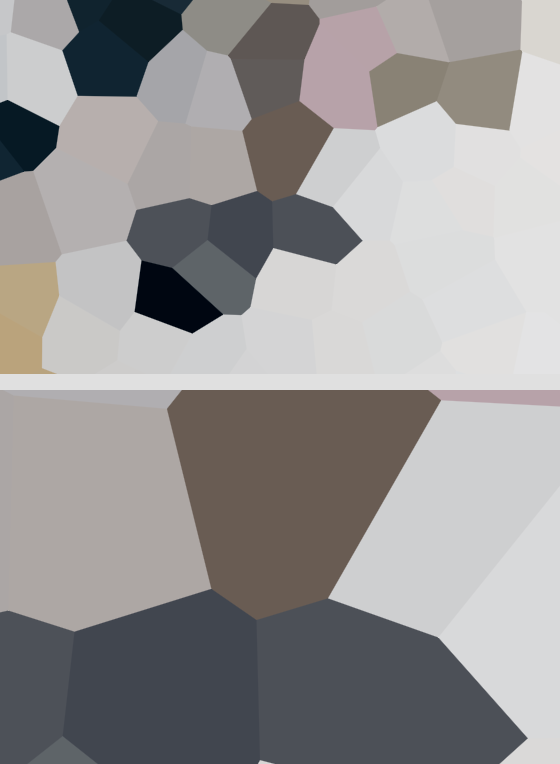
Top, the full canvas; bottom, a detail of the centre.
A Shadertoy shader for this background:

```glsl
// Flat Voronoi shards over a broad colour map: pale to the lower right, warm
// greys above, dark slate and navy clusters toward the centre and left.
// A jittered grid sets the sites; each shard takes one colour from its site.

const float CELLS_PER_HEIGHT = 5.8;

float hash(vec2 p) {
    return fract(sin(dot(p, vec2(127.1, 311.7))) * 43758.545);
}

vec2 sitePosition(vec2 cell) {
    vec2 jitter = vec2(hash(cell), hash(cell + 17.3));
    return cell + mix(vec2(0.04), vec2(0.96), jitter);
}

// Replaces the colour of sites that lie inside an elliptical zone.
vec3 paintZone(vec3 base, vec3 tint, vec2 site, vec2 centre, vec2 radius) {
    return mix(base, tint, step(length((site - centre) / radius), 1.0));
}

vec3 shardColor(vec2 cell, float aspect) {
    // Sites beyond the border borrow the colour zone at the border.
    vec2 site = clamp(sitePosition(cell) / CELLS_PER_HEIGHT, vec2(0.0), vec2(aspect, 1.0));
    site.x *= 1.5 / aspect;
    float tone = hash(cell + 41.7);
    float warmth = hash(cell + 73.1) - 0.5;

    // Ground: mid grey rising to near white at the lower right
    float pale = smoothstep(-0.17, -0.04, 0.5 * site.x - site.y);
    vec3 midGrey = mix(vec3(0.62, 0.61, 0.61), vec3(0.72, 0.70, 0.70), tone);
    vec3 paleGrey = mix(vec3(0.77), vec3(0.89), clamp(site.x / 1.45, 0.0, 1.0));
    vec3 color = mix(midGrey, paleGrey, pale);

    // Light corners
    color = paintZone(color, vec3(0.77, 0.79, 0.81), site, vec2(0.03, 0.88), vec2(0.14, 0.18));
    color = paintZone(color, vec3(0.85, 0.84, 0.82), site, vec2(1.45, 0.92), vec2(0.17, 0.18));

    // Olive, rose and brown shards along the top
    vec3 olive = mix(vec3(0.47, 0.45, 0.41), vec3(0.56, 0.54, 0.50), tone);
    vec3 brown = mix(vec3(0.32, 0.29, 0.29), vec3(0.41, 0.37, 0.34), tone);
    color = paintZone(color, olive, site, vec2(0.62, 0.96), vec2(0.14, 0.14));
    color = paintZone(color, olive, site, vec2(1.16, 0.75), vec2(0.24, 0.13));
    color = paintZone(color, vec3(0.70, 0.62, 0.65), site, vec2(0.96, 0.87), vec2(0.08, 0.12));
    color = paintZone(color, brown, site, vec2(0.80, 0.78), vec2(0.11, 0.25));

    // Slate cluster in the centre
    vec3 slate = mix(vec3(0.26, 0.28, 0.32), vec3(0.39, 0.41, 0.42), tone);
    color = paintZone(color, slate, site, vec2(0.74, 0.39), vec2(0.26, 0.14));

    // Navy shards, one nearly black, and a tan corner
    vec3 navy = mix(vec3(0.05, 0.11, 0.14), vec3(0.08, 0.16, 0.21), tone);
    color = paintZone(color, navy, site, vec2(0.34, 0.93), vec2(0.17, 0.13));
    color = paintZone(color, navy, site, vec2(0.09, 0.58), vec2(0.17, 0.11));
    color = paintZone(color, vec3(0.00, 0.03, 0.07), site, vec2(0.46, 0.20), vec2(0.09, 0.08));
    color = paintZone(color, vec3(0.72, 0.64, 0.50), site, vec2(0.04, 0.12), vec2(0.15, 0.18));

    // Slight warm or cool drift, weaker on the pale ground
    float drift = mix(0.035, 0.012, pale);
    return color + drift * (warmth * vec3(1.0, 0.0, -1.0) + tone - 0.5);
}

// Finds the cells whose sites are nearest and second nearest to a point.
void nearestCells(vec2 point, out vec2 first, out vec2 second) {
    vec2 home = floor(point);
    float firstDistance = 1e5;
    float secondDistance = 1e5;
    first = home;
    second = home;
    for (int y = -2; y <= 2; y++) {
        for (int x = -2; x <= 2; x++) {
            vec2 cell = home + vec2(x, y);
            float d = distance(point, sitePosition(cell));
            if (d < firstDistance) {
                secondDistance = firstDistance;
                second = first;
                firstDistance = d;
                first = cell;
            } else if (d < secondDistance) {
                secondDistance = d;
                second = cell;
            }
        }
    }
}

// Distance from a point to the border between two sites.
float borderDistance(vec2 point, vec2 a, vec2 b) {
    return dot(0.5 * (a + b) - point, normalize(b - a));
}

void mainImage(out vec4 fragColor, in vec2 fragCoord) {
    float aspect = iResolution.x / iResolution.y;
    vec2 point = fragCoord / iResolution.y * CELLS_PER_HEIGHT;
    float pixel = CELLS_PER_HEIGHT / iResolution.y;

    vec2 first, second;
    nearestCells(point, first, second);

    // Blend across the border over about one pixel
    float border = borderDistance(point, sitePosition(first), sitePosition(second));
    float blend = clamp(0.5 - border / (1.2 * pixel), 0.0, 0.5);
    vec3 color = mix(shardColor(first, aspect), shardColor(second, aspect), blend);
    fragColor = vec4(clamp(color, 0.0, 1.0), 1.0);
}
```
